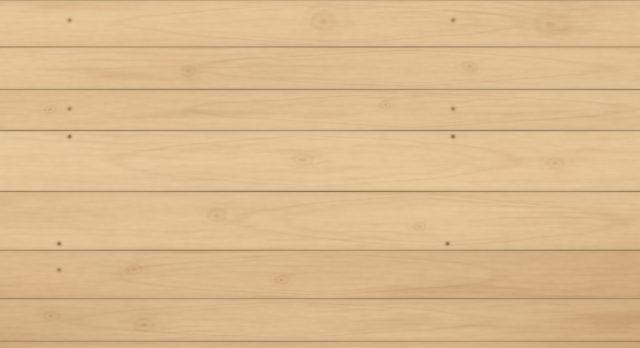
Give the GLSL for this texture, as a Shadertoy shader.

```glsl
const float seams[9] = float[](1.0, .865, .743, .625, .45, .281, .142, .019, -.12);
const float boardTone[8] = float[](.93, .90, .86, 1.06, .90, .62, .66, .55);
const float nailLevel[8] = float[](.57, -9., .53, .90, .11, .59, -9., -9.);

vec2 hash2(vec2 p) {
    return fract(sin(vec2(dot(p, vec2(127.1, 311.7)), dot(p, vec2(269.5, 183.3)))) * 43758.5);
}

float layeredSines(vec2 p) {
    float sum = 0., amp = .5;
    for (int i = 0; i < 5; i++) {
        sum += amp * sin(p.x + 1.3 * sin(p.y * .7)) * cos(p.y);
        p = mat2(.8, .6, -.6, .8) * p * 1.8 + 2.3;
        amp *= .6;
    }
    return sum;
}

// Distance to the nearest scattered cell point
float cellular(vec2 p) {
    vec2 cell = floor(p);
    float nearest = 2.;
    for (int y = -1; y <= 1; y++)
        for (int x = -1; x <= 1; x++) {
            vec2 c = cell + vec2(x, y);
            nearest = min(nearest, length(c + hash2(c) - p));
        }
    return nearest;
}

void mainImage(out vec4 fragColor, in vec2 fragCoord) {
    vec2 p = fragCoord / iResolution.y;
    float px = 1. / iResolution.y;
    float across = fragCoord.x / iResolution.x;

    // Board under this point and distance to its closest seam
    int board = 0, closest = 0;
    float seam = 1.;
    for (int i = 0; i < 8; i++) {
        if (p.y < seams[i]) board = i;
        float d = abs(p.y - seams[i]);
        if (d < seam) { seam = d; closest = i; }
    }
    float id = float(board);
    float low = seams[board + 1];
    float span = seams[board] - low;
    vec2 q = p + vec2(id * 7.3, id * 3.1);

    // Long pointed arch: faint nested outlines
    float broad = layeredSines(q * vec2(2.2, 13.));
    float wobble = layeredSines(q * vec2(4., 14.));
    vec2 arch = (p - vec2(.75 + .5 * hash2(vec2(id, 4.)).x, low + .5 * span)) / vec2(.6, .42 * span);
    float reach = abs(arch.x) + arch.y * arch.y + .16 * wobble;
    float outline = exp(-pow((reach - 1.) * 16., 2.)) + .5 * exp(-pow((reach - .72) * 14., 2.));

    // Two soft knots per board bend the growth field
    float field = p.y + .028 * layeredSines(q * vec2(2.6, 9.));
    float core = 0., halo = 0., knotRings = 0.;
    for (int k = 0; k < 2; k++) {
        float x = fract(k == 0 ? .505 + id * .787 : .86 + id * .87);
        vec2 rnd = hash2(vec2(id + 2., float(k) + 5.));
        float size = board == 0 ? .034 + .012 * float(k) : mix(.014, .025, rnd.x);
        vec2 center = vec2(x * 1.846, low + span * mix(.35, .65, rnd.y));
        vec2 d = (p - center) / (size * vec2(1.4, .9));
        d += .35 * vec2(layeredSines(q * 30.), layeredSines(q * 26. + 9.));
        float e = dot(d, d);
        field += size * .45 * exp(-e * .5);
        halo += exp(-e * .7);
        knotRings += exp(-e * .8) * (.5 + .5 * cos(8. * sqrt(e + .02)));
        core += exp(-e * 9.);
    }

    // Tone: board shade, broad stains, growth lines and fine fibres
    float rings = pow(.5 + .5 * sin(field * 330. + 2. * wobble), 2.);
    float patches = smoothstep(-.1, .6, layeredSines(q * vec2(3.5, 18.) + 11.));
    float fibre = cellular(q * vec2(14., 110.)) - .5;
    float mottle = cellular(q * vec2(38., 62.)) - .5;
    float streak = layeredSines(q * vec2(4., 60.));
    float tone = boardTone[board] + .16 * broad + .13 * streak - .15 * fibre - .13 * mottle;
    tone -= rings * (.03 + .16 * patches) + .22 * outline;
    tone -= .16 * halo + .32 * knotRings + .3 * core;
    tone -= .4 * smoothstep(.65, 1.05, across) * smoothstep(.65, .1, p.y);
    tone -= .35 * smoothstep(.3, 0., length(vec2(across, p.y)));
    tone -= .4 * smoothstep(.5, 1., layeredSines(q * vec2(2., 24.) + 4.) + .3 * across);
    vec3 color = mix(vec3(.79, .64, .47), vec3(.89, .765, .595), clamp(tone, -1., 1.2));
    color += vec3(.006, -.002, -.008) * layeredSines(q * vec2(1.5, 4.) + 20.);

    // Nail heads in two columns
    for (int k = 0; k < 2; k++) {
        float x = (k == 0 ? .2 : 1.302) - (board > 3 ? .03 - .014 * float(k) : 0.);
        if (board == 5 && k == 1) continue;
        float d = length(p - vec2(x, low + span * nailLevel[board]));
        float strength = board == 3 || board == 4 ? .65 : .42;
        color = mix(color, vec3(.68, .54, .39), .35 * smoothstep(.014, .003, d));
        color = mix(color, vec3(.43, .35, .26), strength * smoothstep(.008, .002, d));
    }

    // Seams: faint shadow with a thin gap of uneven strength
    float wear = .8 + .2 * sin(p.x * 5. + float(closest) * 2.4);
    float depth = closest == 4 ? .85 : closest > 5 || closest == 0 ? .45 : .65;
    color *= 1. - .07 * exp(-seam * 170.);
    float gap = smoothstep(.0012 + px, .0012 - px, seam);
    color = mix(color, vec3(.40, .32, .21), gap * wear * depth);

    fragColor = vec4(color, 1.);
}
```
